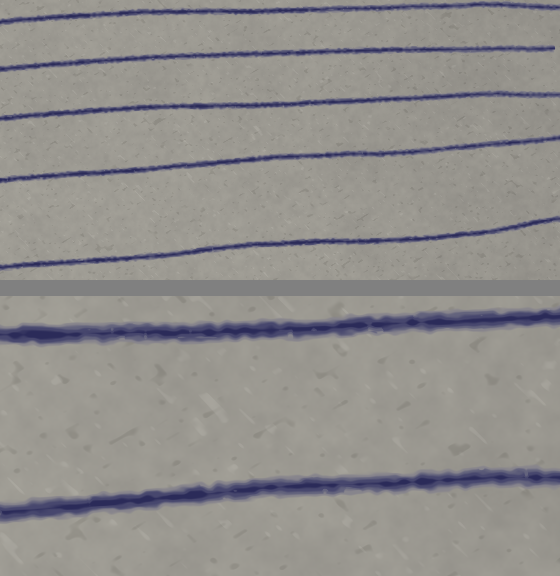
Top: the whole. Bottom: its middle third, enlarged.
Write a WebGL 2 fragment shader that draws this pattern.

```glsl
#version 300 es
precision highp float;
// Five hand-drawn blue pen strokes rising gently across grey, grainy paper.
// Each stroke is a height curve (slope, bow and ripples); the distance to it,
// roughened by noise, picks the ink tone from dark core to pale bleeding edge.

uniform vec2 u_resolution;
out vec4 fragColor;

const vec3 PAPER_LIGHT = vec3(0.635, 0.625, 0.592);
const vec3 PAPER_DARK  = vec3(0.545, 0.535, 0.512);
const vec3 INK_BLEED   = vec3(0.53, 0.52, 0.55);
const vec3 INK_FADED   = vec3(0.39, 0.39, 0.49);
const vec3 INK_BODY    = vec3(0.28, 0.28, 0.43);
const vec3 INK_DEEP    = vec3(0.17, 0.17, 0.35);

const float PI = 3.14159;
const float HALF_WIDTH = 0.0088;   // all lengths are in canvas heights
const float WAVER = 0.0035;        // small tremor of the hand
const float ROUGHNESS = 0.65;      // grain in the ink tone
const float SHORT_END = 0.992;     // where the second stroke stops
const int STROKES = 5;

// Shape of each stroke, from top to bottom
const float START[STROKES]  = float[](0.9245, 0.7526, 0.578, 0.357, 0.044);
const float RISE[STROKES]   = float[](0.0495, 0.0755, 0.083, 0.148, 0.1745);
const float BOW[STROKES]    = float[](0.0117, 0.0195, 0.008, 0.0065, 0.001);
const float SKEW[STROKES]   = float[](0.002, 0.0033, 0.0026, 0.0033, 0.009);
const float RIPPLE[STROKES] = float[](0.008, 0.0023, 0.0072, -0.0088, -0.0177);
const float LIFT[STROKES]   = float[](0.010, 0.0, 0.009, 0.0, -0.007);

float hash(vec2 p) {
    vec3 q = fract(vec3(p.xyx) * 0.1031);
    q += dot(q, q.yzx + 33.33);
    return fract((q.x + q.y) * q.z);
}

float noise(vec2 p) {
    vec2 i = floor(p), f = fract(p);
    f = f * f * (3.0 - 2.0 * f);
    return mix(mix(hash(i), hash(i + vec2(1, 0)), f.x),
               mix(hash(i + vec2(0, 1)), hash(i + vec2(1, 1)), f.x), f.y);
}

float fbm(vec2 p) {
    float sum = 0.0, gain = 0.5;
    for (int i = 0; i < 4; i++) {
        sum += gain * noise(p);
        p = p * 2.03 + 17.7;
        gain *= 0.5;
    }
    return sum / 0.9375;
}

// Height of stroke i at t, which runs 0 to 1 across the canvas
float strokeHeight(int i, float t) {
    float hump = (t - 0.88) / 0.07;
    return START[i] + RISE[i] * t
         + BOW[i] * 4.0 * t * (1.0 - t)
         + SKEW[i] * sin(2.0 * PI * t)
         + RIPPLE[i] * 0.5 * (1.0 - cos(4.0 * PI * t))
         + LIFT[i] * exp(-hump * hump)
         + WAVER * (noise(vec2(t * 16.0, float(i) * 7.0)) - 0.5);
}

vec3 paperColor(vec2 p, float t) {
    float light = 0.80 - 0.30 * smoothstep(0.35, 1.0, t) - 0.10 * p.y;
    light += 0.45 * (fbm(p * 7.0) - 0.5);
    light += 0.55 * (fbm(p * 50.0 + 9.0) - 0.5);
    vec3 color = mix(PAPER_DARK, PAPER_LIGHT, clamp(light, -0.2, 1.15));
    // Slanted dark pits and pale fibres
    vec2 slant = vec2(p.x + p.y, p.y - 0.6 * p.x);
    float pits = smoothstep(0.80, 0.96, noise(slant * vec2(55.0, 85.0)));
    float fibres = smoothstep(0.84, 0.98, noise(slant.yx * vec2(48.0, 95.0) + 31.0));
    return color - 0.05 * pits + 0.035 * fibres;
}

// Blend in a tone wherever the ink value is below the limit
vec3 inkLayer(vec3 under, vec3 tone, float value, float limit, float soft) {
    return mix(under, tone, 1.0 - smoothstep(limit - soft, limit + soft, value));
}

void main() {
    vec2 p = gl_FragCoord.xy / u_resolution.y;
    float t = gl_FragCoord.x / u_resolution.x;
    float pixel = 1.0 / u_resolution.y;
    float soft = 0.12 + 0.5 * pixel / HALF_WIDTH;
    vec3 color = paperColor(p, t);

    float grain = noise(p * vec2(95.0, 150.0)) - 0.5;
    float fleck = smoothstep(0.86, 0.97, noise(p * vec2(75.0, 115.0) + 53.0));

    for (int i = 0; i < STROKES; i++) {
        float id = float(i);
        float offset = p.y - strokeHeight(i, t);
        // The dark core drifts from side to side; pressure fades to the upper right
        float drift = 0.25 * (noise(vec2(t * 22.0, id * 5.0 + 2.0)) - 0.5);
        float fade = 0.32 * smoothstep(0.45, 1.0, t) * (1.0 - id / 5.0);
        float pressure = 0.3 * (noise(vec2(t * 34.0, id * 3.0 + 40.0)) - 0.5);
        float value = abs(offset / HALF_WIDTH + drift) + ROUGHNESS * grain;
        float coreValue = value + fade + pressure + 0.5 * fleck;
        if (i == 1) value += 3.0 * smoothstep(SHORT_END - 0.003, SHORT_END + 0.003, t);
        if (i == 1) coreValue = max(coreValue, value);

        color = inkLayer(color, INK_BLEED, value, 1.40, soft);
        color = inkLayer(color, INK_FADED, value + 0.3 * fleck, 1.02, soft);
        color = inkLayer(color, INK_BODY, coreValue, 0.74, soft);
        color = inkLayer(color, INK_DEEP, coreValue, 0.26, soft);
    }
    fragColor = vec4(color, 1.0);
}
```
